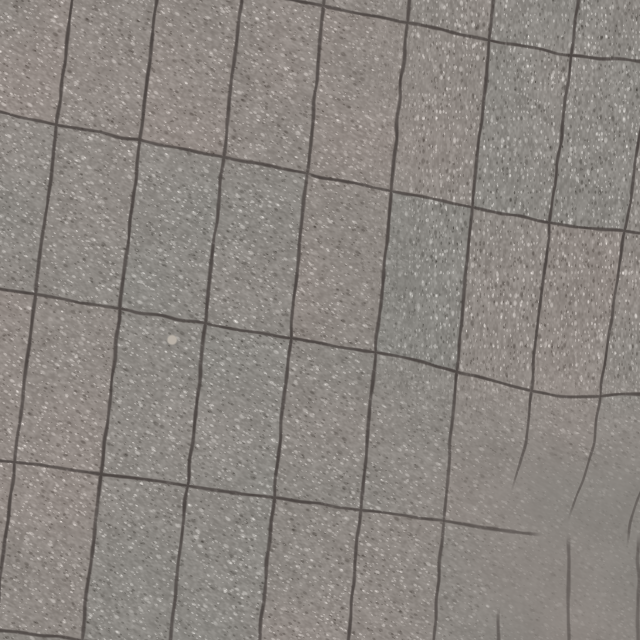
This texture is drawn by a WebGL 1 fragment shader. Its source:

```glsl
precision highp float;
uniform vec2 u_resolution;

float hash(vec2 p) {
  p = fract(p * vec2(0.1031, 0.1137));
  p += dot(p, p.yx + 33.33);
  return fract((p.x + p.y) * p.x * 7.31 + p.y * 41.7);
}

float noise(vec2 p) {
  vec2 i = floor(p), f = fract(p);
  f = f * f * (3.0 - 2.0 * f);
  return mix(mix(hash(i), hash(i + vec2(1.0, 0.0)), f.x),
             mix(hash(i + vec2(0.0, 1.0)), hash(i + vec2(1.0)), f.x), f.y);
}

// Sparse elongated chips: positive is pale, negative is dark
float chips(vec2 p) {
  float sum = 0.0;
  for (int i = 0; i < 3; i++) {
    float s = float(i);
    vec2 q = p * vec2(62.0, 105.0) * (1.0 + 0.4 * s) + 17.3 * s;
    vec2 id = floor(q);
    float kind = hash(id + 71.0);
    vec2 centre = 0.3 + 0.4 * vec2(hash(id + 13.0), hash(id + 37.0));
    float size = 0.14 + 0.18 * hash(id + 5.0);
    float spot = 1.0 - smoothstep(size * 0.4, size + 0.1, length(fract(q) - centre));
    sum += spot * (smoothstep(0.62, 1.0, kind) - 0.6 * step(kind, 0.11));
  }
  return sum;
}

// Grain and chips, with the long axis along x
float aggregate(vec2 p) {
  float grain = noise(p * vec2(120.0, 250.0)) + noise(p * vec2(230.0, 390.0) + 9.0) - 1.0;
  return grain * 0.065 + chips(p) * 0.15;
}

float joint(float d, float halfWidth) {
  return 1.0 - smoothstep(halfWidth * 0.25, halfWidth + 0.7 / u_resolution.y, abs(d));
}

void main() {
  vec2 p = gl_FragCoord.xy / u_resolution;
  p.y = 1.0 - p.y;
  float smear = smoothstep(0.58, 0.85, p.x) * smoothstep(0.58, 0.78, p.y);

  // Small irregularities of the joints
  vec2 w = p + 0.0035 * (vec2(noise(p * 32.0), noise(p * 32.0 + 50.0)) - 0.5);
  float halfWidth = 0.0024 + 0.0018 * noise(p * 65.0 + 20.0);

  // Leaning columns, pulled inward toward the lower right
  float pull = 0.052 * pow(w.y / 0.625, 1.3) * pow(max(w.x - 0.586, 0.0) / 0.3516, 2.0);
  pull += 0.033 * smoothstep(0.69, 0.83, w.y) * smoothstep(0.71, 0.83, w.x);
  float spacing = 0.1315 + 0.0075 * w.y;
  float u = (w.x + pull - 0.1133 + 0.125 * w.y) / spacing;
  float column = floor(u + 0.5);
  float acrossColumn = (u - column) * spacing;
  float columnEnd = 0.775 + 0.043 * (column - 6.0);
  float present = column > 5.5 ? 1.0 - smoothstep(columnEnd - 0.04, columnEnd, p.y) : 1.0;
  float vertical = joint(acrossColumn, halfWidth) * present;

  // Displaced upright columns in the lower right corner
  float v = (w.x - 0.779) / 0.1094;
  float upright = floor(v + 0.5);
  float start = upright < 0.5 ? 0.944 : 0.83;
  float corner = step(0.74, p.x) * smoothstep(start, start + 0.03, p.y);
  vertical = max(vertical, joint((v - upright) * 0.1094, halfWidth) * corner);

  // Sloping courses
  float course = 0.0, horizontal = 0.0, nearest = 1.0;
  for (int i = 0; i < 5; i++) {
    float j = float(i);
    float slope = 0.2 - 0.03 * max(j - 1.0, 0.0);
    float y = -0.091 + 0.267 * j + 0.008 * step(1.5, j) + slope * w.x;
    y -= 0.014 * smoothstep(0.86, 1.04, w.x);
    if (i == 2) y += 0.0195 * exp(-pow((w.x - 0.85) / 0.14, 2.0));
    float d = w.y - y;
    float visible = i > 2 ? 1.0 - smoothstep(0.825, 0.85, p.x) : 1.0;
    horizontal = max(horizontal, joint(d, halfWidth * 0.88) * visible);
    nearest = min(nearest, abs(d) + 1.0 - visible);
    course += step(0.0, d);
  }

  // Stone surface, with grain direction changing toward the upper right
  vec2 diagonal = vec2(dot(p, vec2(0.87, 0.5)), dot(p, vec2(-0.5, 0.87)));
  float turn = smoothstep(0.53, 0.7, p.x) * (1.0 - smoothstep(0.52, 0.72, p.y));
  float texture = mix(aggregate(diagonal + 2.0), aggregate(p.yx + 4.0) * 1.15, turn);
  vec3 color = vec3(0.553, 0.532, 0.512) + texture * (1.0 - 0.72 * smear);

  // Tint of each slab and broad stains
  float slab = hash(vec2(floor(u), course) + 21.0) - 0.5;
  color += slab * vec3(0.022, 0.004, 0.002) * (1.0 - smear);
  color += (noise(p * 9.0) - 0.5) * vec3(0.026, 0.014, 0.014);
  color += (noise(p * 30.0 + 8.0) - 0.5) * 0.022;
  color -= 0.012 * smear;

  // Dark joints, deeper at crossings
  float crossing = exp(-(acrossColumn * acrossColumn + nearest * nearest) / 0.000018) * present;
  float depth = 0.72 + 0.28 * noise(p * 48.0 + 90.0);
  vertical *= 1.0 - 0.4 * smear;
  horizontal *= 1.0 - 0.2 * smear;
  float seam = max(max(vertical, horizontal) * depth, crossing * 0.85);
  color = mix(color, vec3(0.275, 0.25, 0.24), seam * 0.92);

  // Pale pebble
  float pebble = 1.0 - smoothstep(0.0055, 0.0095, length(p - vec2(0.269, 0.531)));
  color = mix(color, vec3(0.73, 0.7, 0.66), pebble);

  gl_FragColor = vec4(color, 1.0);
}
```
